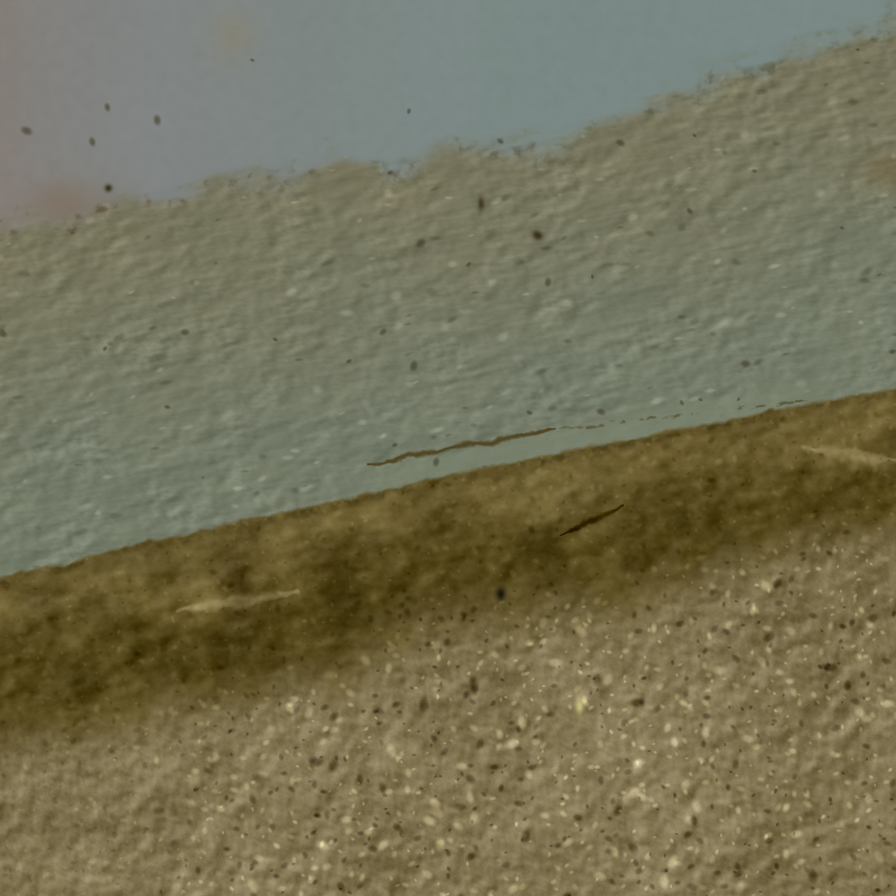
This texture is drawn by a WebGL 2 fragment shader. Its source:

```glsl
#version 300 es
precision highp float;
// A weathered plaster wall meeting sandy ground along a tilted edge.
// Gradient noise roughens the borders and embosses the surfaces; jittered
// cells scatter grains and pits; blobs and ragged scratches add the stains.
uniform vec2 u_resolution;
out vec4 fragColor;

vec2 hash2(vec2 p) {
  vec3 q = fract(p.xyx * vec3(0.1031, 0.1030, 0.0973));
  q += dot(q, q.yzx + 33.33);
  return fract((q.xx + q.yz) * q.zy);
}

float corner(vec2 i, vec2 f, vec2 o) {
  return dot(hash2(i + o) * 2.0 - 1.0, f - o);
}

float gradientNoise(vec2 p) {
  vec2 i = floor(p), f = fract(p), u = f * f * (3.0 - 2.0 * f), o = vec2(0, 1);
  return mix(mix(corner(i, f, o.xx), corner(i, f, o.yx), u.x),
             mix(corner(i, f, o.xy), corner(i, f, o.yy), u.x), u.y);
}

float fbm(vec2 p) {
  float sum = 0.0, amp = 0.6;
  for (int i = 0; i < 4; i++) {
    sum += amp * gradientNoise(p);
    p = mat2(1.6, 1.2, -1.2, 1.6) * p + 7.3;
    amp *= 0.5;
  }
  return sum;
}

// Light minus shade of a noisy surface lit from the upper left
float emboss(vec2 p) {
  return fbm(p) - fbm(p + vec2(-0.22, 0.28));
}

// Randomly turned soft oval grains; some are dark
float grains(vec2 p, float density, float darkShare) {
  float sum = 0.0;
  for (int k = 0; k < 9; k++) {
    vec2 cell = floor(p) + vec2(k % 3, k / 3) - 1.0;
    vec2 h = hash2(cell + 17.0), g = hash2(cell + 83.0);
    float turn = g.x * 6.28, radius = 0.22 + 0.4 * g.y * g.y;
    vec2 q = mat2(cos(turn), -sin(turn), sin(turn), cos(turn)) * (p - cell - h);
    float kind = fract(h.x * 7.0 + g.y * 5.0);
    sum += (1.0 - smoothstep(radius * 0.2, radius, length(q * vec2(1.0, 1.5))))
      * step(fract(h.y * 9.0 + g.x), density) * (kind < darkShare ? -0.8 : 0.3 + 0.7 * kind);
  }
  return sum;
}

float blob(vec2 p, vec2 centre, vec2 size) {
  vec2 q = (p - centre) / size;
  return exp(-dot(q, q));
}

// Segment that tapers at its ends and breaks up with noise
float scratch(vec2 p, vec2 a, vec2 b, float width) {
  vec2 ab = b - a;
  float t = clamp(dot(p - a, ab) / dot(ab, ab), 0.0, 1.0);
  float reach = width * (0.35 + 2.0 * t * (1.0 - t)) * (1.0 + 1.6 * fbm(p * 65.0));
  return 1.0 - smoothstep(0.1, 1.0, length(p - a - ab * t) / max(reach, 0.0008));
}

void main() {
  vec2 uv = gl_FragCoord.xy / u_resolution;
  vec2 along = mat2(0.977, -0.214, 0.214, 0.977) * uv; // x follows the slope
  float broad = fbm(uv * 5.0), mottled = fbm(uv * 17.0 + 4.0), fine = fbm(uv * 75.0);
  float streak = fbm(along * vec2(9, 42));
  vec2 wobble = uv + 0.012 * vec2(mottled, fbm(uv * 30.0 + 9.0));

  // Smooth paint at the top, fading from mauve to teal grey
  vec3 paint = mix(vec3(0.505, 0.515, 0.51), vec3(0.475, 0.535, 0.52), smoothstep(0.0, 0.7, uv.x));
  paint += vec3(0.015, -0.025, -0.04) * exp(-uv.x * 16.0);
  paint = mix(paint, vec3(0.53, 0.51, 0.44), 0.6 * blob(wobble, vec2(0.26, 0.96), vec2(0.026, 0.03)));
  paint = mix(paint, vec3(0.49, 0.43, 0.36), 0.7 * blob(wobble, vec2(0.075, 0.77), vec2(0.05, 0.03)));
  paint += 0.02 * fine + 0.015 * broad;

  // Rough plaster with streaks running along the slope
  float paintLine = 0.755 + 0.1 * uv.x + 0.125 * uv.x * uv.x - 0.025 * blob(uv.xx, vec2(0.65), vec2(0.15));
  float paintHeight = uv.y - paintLine + 0.06 * broad + 0.04 * mottled + 0.045 * streak;
  float edgeLine = 0.355 + 0.212 * uv.x + 0.008 * sin(3.14 * uv.x);
  float height = uv.y - edgeLine + 0.007 * mottled + 0.006 * fine;
  vec3 plaster = mix(vec3(0.452, 0.48, 0.405), vec3(0.47, 0.46, 0.365), smoothstep(0.05, 0.36, height + 0.15 * broad));
  plaster += vec3(0.05, 0.04, 0.03) * streak + 0.03 * mottled;
  plaster = mix(plaster, vec3(0.43, 0.37, 0.24), 0.6 * blob(wobble, vec2(1.0, 0.81), vec2(0.035, 0.02)));
  plaster += 0.17 * emboss(along * vec2(42, 66)) * (0.8 + 1.5 * mottled) + 0.07 * emboss(along * vec2(14, 75));
  plaster += 0.09 * grains(along * vec2(42, 75), 0.16, 0.5);
  vec3 wall = mix(plaster, paint, smoothstep(-0.02, 0.02, paintHeight));
  wall -= vec3(0.09, 0.11, 0.13) * exp(-pow(paintHeight / 0.012, 2.0)) * smoothstep(0.0, 0.4, fine + 0.5 * mottled);

  // Pale ledge beneath a broken crack
  float ledge = smoothstep(0.32, 0.5, uv.x) * (1.0 - smoothstep(0.85, 1.0, uv.x));
  wall = mix(wall, vec3(0.475, 0.51, 0.43), 0.7 * ledge * (1.0 - smoothstep(0.015, 0.036, height)));
  float crack = scratch(wobble, vec2(0.41, 0.482), vec2(0.62, 0.522), 0.006);
  crack += 0.7 * scratch(wobble, vec2(0.58, 0.516), vec2(0.92, 0.555), 0.004) * smoothstep(-0.05, 0.15, fine);
  wall = mix(wall, vec3(0.29, 0.24, 0.10), 0.85 * min(crack, 1.0));

  // Sparse tiny pits, then the few large ones
  float pits = max(-grains(uv * 62.0, 0.022, 1.0), 0.0) * 0.6;
  pits += blob(wobble, vec2(0.601, 0.738), vec2(0.006)) + blob(uv, vec2(0.121, 0.790), vec2(0.004));
  pits += 0.8 * blob(wobble, vec2(0.536, 0.772), vec2(0.004, 0.008));
  wall = mix(wall, vec3(0.20, 0.17, 0.09), min(pits, 0.9));

  // Damp soil band that dries into pale sand
  float dryness = uv.y - 0.17 - 0.235 * uv.x + 0.09 * broad + 0.06 * mottled;
  float sandy = 1.0 - smoothstep(-0.055, 0.055, dryness);
  vec3 soil = mix(vec3(0.31, 0.26, 0.095), vec3(0.41, 0.355, 0.185), smoothstep(-0.1, -0.01, height + 0.1 * broad));
  soil = mix(soil, vec3(0.47, 0.415, 0.24), 0.7 * blob(wobble, vec2(0.62, 0.445), vec2(0.08, 0.03)));
  soil += vec3(0.2, 0.19, 0.14) * mottled + 0.1 * fine + 0.16 * emboss(along * vec2(28, 45));
  soil += 0.13 * scratch(wobble, vec2(0.2, 0.318), vec2(0.335, 0.34), 0.012);
  soil += 0.12 * scratch(wobble, vec2(0.9, 0.5), vec2(1.0, 0.486), 0.014);
  soil -= 0.17 * scratch(wobble, vec2(0.625, 0.403), vec2(0.695, 0.437), 0.006);
  vec3 sand = vec3(0.505, 0.455, 0.32) + 0.1 * broad + 0.12 * mottled + 0.25 * emboss(uv * 52.0) + 0.08 * fine;
  float gravel = (0.15 + 0.85 * sandy) * smoothstep(-0.1, 0.4, uv.x + 0.3 * broad);
  vec3 ground = mix(soil, sand, sandy);
  ground += vec3(0.21, 0.205, 0.18) * gravel * grains(uv * 52.0, 0.42, 0.3);
  ground += vec3(0.17, 0.165, 0.13) * (0.3 + 0.7 * gravel) * grains(uv * 78.0 + 31.0, 0.45, 0.45);
  ground = mix(ground, vec3(0.09, 0.08, 0.04), blob(uv, vec2(0.559, 0.337), vec2(0.005, 0.007)));
  ground = mix(ground, vec3(0.78, 0.74, 0.5), blob(uv, vec2(0.647, 0.212), vec2(0.005, 0.01)));
  ground -= vec3(0.14, 0.13, 0.1) * exp(-pow((height + 0.004) / 0.007, 2.0)) * smoothstep(-0.2, 0.3, mottled + fine);
  fragColor = vec4(clamp(mix(ground, wall, smoothstep(-0.003, 0.003, height)), 0.0, 1.0), 1.0);
}
```
